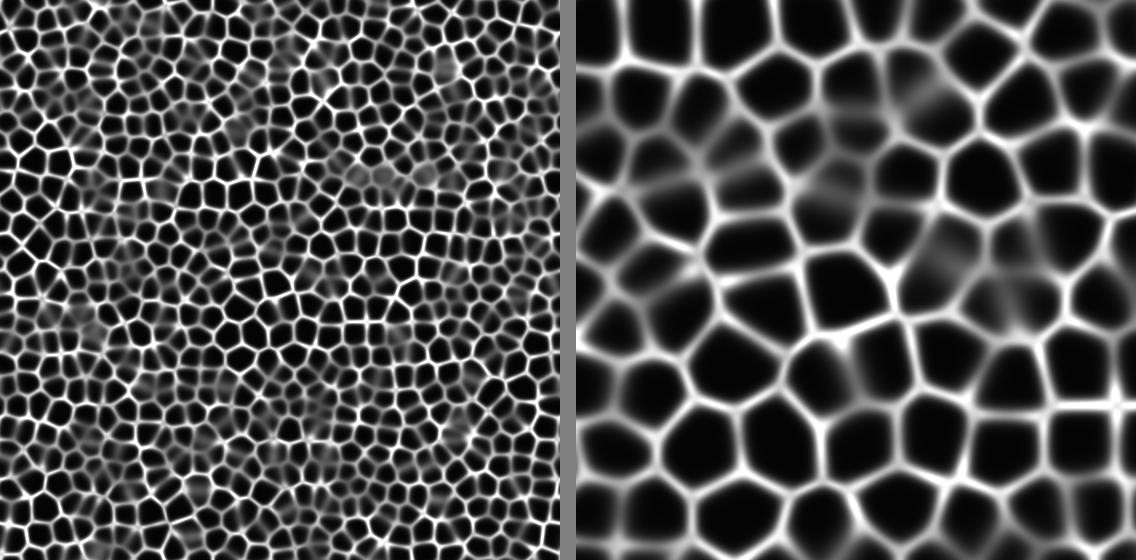
Left: the whole. Right: its middle third, enlarged.
Write a WebGL 1 fragment shader that draws this pattern.

```glsl
precision highp float;
// Soft glowing cell walls on black: a tiling, blurred Voronoi foam of uneven density.

uniform vec2 u_resolution;

const vec2 GRID = vec2(26.0, 28.0);   // cells per tile; even row count for the stagger
const float MEAN_CELLS = 27.0;        // converts tile units to cell-sized units
const float JITTER = 0.66;            // random shift of each site
const float DRIFT = 1.3;              // broad shift that crowds or thins the sites
const float DRIFT_PERIOD = 8.0;
const float SHARPNESS = 7.0;          // higher gives thinner walls
const float BEAD_PERIOD = 44.0;       // brightness changes along the walls
const vec3 BACKGROUND = vec3(0.015);
const vec3 WALL_COLOR = vec3(1.0);

float hash(vec2 p, float seed) {
  return fract(sin(dot(p, vec2(127.1, 311.7)) + seed * 74.7) * 43758.5453);
}

// Value noise that wraps after a whole number of lattice cells.
float tiledNoise(vec2 uv, float period, float seed) {
  vec2 p = uv * period;
  vec2 i = floor(p);
  vec2 f = p - i;
  f = f * f * (3.0 - 2.0 * f);
  vec2 lo = mod(i, period);
  vec2 hi = mod(i + 1.0, period);
  float bottom = mix(hash(lo, seed), hash(vec2(hi.x, lo.y), seed), f.x);
  float top = mix(hash(vec2(lo.x, hi.y), seed), hash(hi, seed), f.x);
  return mix(bottom, top, f.y);
}

// Position of a cell's site in grid units.
vec2 cellSite(vec2 cell) {
  vec2 id = mod(cell, GRID);
  vec2 jitter = vec2(hash(id, 1.0), hash(id, 2.0)) - 0.5;
  vec2 uv = (id + 0.5) / GRID;
  vec2 drift = vec2(tiledNoise(uv, DRIFT_PERIOD, 3.0),
                    tiledNoise(uv, DRIFT_PERIOD, 4.0)) - 0.5;
  float stagger = 0.5 * mod(id.y, 2.0) - 0.25;
  return cell + 0.5 + vec2(stagger, 0.0) + jitter * JITTER + drift * DRIFT;
}

// Returns wall strength (x) and mean squared distance to the nearby sites (y).
vec2 softFoam(vec2 uv) {
  vec2 p = uv * GRID;
  vec2 home = floor(p);
  float sum = 0.0;
  float sumSquares = 0.0;
  float sumCubes = 0.0;
  float spread = 0.0;
  for (int y = -2; y <= 2; y++) {
    for (int x = -2; x <= 2; x++) {
      vec2 toSite = (cellSite(home + vec2(float(x), float(y))) - p) / GRID * MEAN_CELLS;
      float d2 = dot(toSite, toSite);
      float w = exp(-SHARPNESS * d2);
      sum += w;
      sumSquares += w * w;
      sumCubes += w * w * w;
      spread += w * d2;
    }
  }
  float p2 = sumSquares / (sum * sum);
  float p3 = sumCubes / (sum * sum * sum);
  // Pairs of sites make walls; triples mark junctions, which are dimmed.
  float wall = 2.0 * (1.0 - p2);
  float junction = 1.0 - 3.0 * p2 + 2.0 * p3;
  return vec2(max(wall - 1.9 * junction, 0.0), spread / sum);
}

void main() {
  vec2 uv = gl_FragCoord.xy / u_resolution;
  vec2 foam = softFoam(uv);

  // Walls of large cells glow, crowded ones fade to grey.
  float glow = mix(0.33, 1.03, smoothstep(0.08, 0.58, foam.y));
  float beads = mix(0.72, 1.3, tiledNoise(uv, BEAD_PERIOD, 5.0));
  float light = clamp(foam.x * glow * beads, 0.0, 1.0);

  gl_FragColor = vec4(mix(BACKGROUND, WALL_COLOR, light), 1.0);
}
```
